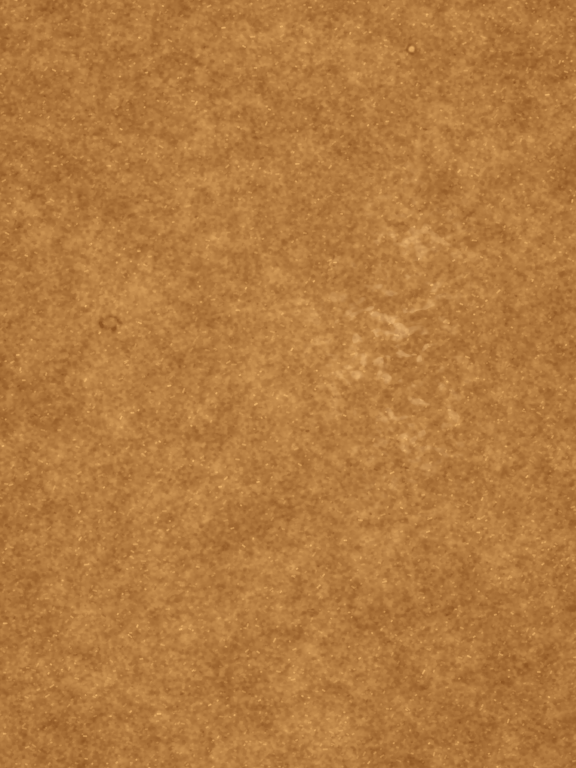
A Shadertoy shader for this texture:

```glsl
// Worn tan suede board: soft mottling, fine grain, bright fibre flecks and pale scuffs.

vec3 hash3(vec2 cell) {
    vec3 q = fract(cell.xyx * vec3(0.1031, 0.1030, 0.0973));
    q += dot(q, q.yxz + 33.33);
    return fract((q.xxy + q.yzz) * q.zyx);
}

// Soft cellular noise: random cell tones fading out around each point, about -0.4 to 0.4
float cellTone(vec2 p) {
    vec2 cell = floor(p);
    float tone = 0.0, total = 0.25;
    for (int y = -1; y <= 1; y++)
    for (int x = -1; x <= 1; x++) {
        vec2 id = cell + vec2(x, y);
        vec3 h = hash3(id);
        vec2 d = id + h.xy - p;
        float w = max(0.0, 1.0 - dot(d, d));
        w *= w * w;
        tone += w * (h.z - 0.5);
        total += w;
    }
    return tone / total;
}

// Scattered short fibres, one at most per cell; share is the fraction of cells filled
float flecks(vec2 p, float cells, float share, float pixel) {
    vec2 g = p * cells, cell = floor(g);
    float light = 0.0;
    for (int y = -1; y <= 1; y++)
    for (int x = -1; x <= 1; x++) {
        vec2 id = cell + vec2(x, y);
        vec3 h = hash3(id + 71.0);
        vec3 k = hash3(id + 213.0);
        float angle = 0.3 + (k.x - 0.5) * 2.0;
        vec2 dir = vec2(cos(angle), sin(angle));
        vec2 d = (g - id - h.xy) / cells;
        float halfLength = mix(0.0002, 0.0024, k.y * k.y * k.y);
        d -= dir * clamp(dot(d, dir), -halfLength, halfLength);
        float body = 1.0 - smoothstep(0.0, 0.0014 + 0.6 * pixel, length(d));
        light = max(light, body * step(h.z, share) * mix(0.2, 1.0, k.z * k.z));
    }
    return light;
}

void mainImage(out vec4 fragColor, in vec2 fragCoord) {
    float pixel = 1.0 / iResolution.y;
    vec2 p = fragCoord * pixel;
    vec2 fromCentre = (fragCoord / iResolution.xy - vec2(0.46, 0.53)) * 2.0;
    float edge = dot(fromCentre, fromCentre);

    // Broad light falloff and layered mottling
    vec2 warp = 0.003 * vec2(sin(p.y * 67.0 + 2.0 * sin(p.x * 41.0)),
                             sin(p.x * 73.0 + 2.0 * sin(p.y * 47.0)));
    vec2 q = p + warp;
    float mottle = cellTone(q * vec2(42.0, 50.0) + 17.0);
    float blotch = cellTone(q * vec2(84.0, 100.0) + 61.0);
    float tone = 0.45 - 0.6 * edge;
    tone += 1.1 * cellTone(q * vec2(8.0, 11.0) + 5.0);
    tone += 1.3 * cellTone(q * vec2(20.0, 26.0) + 131.0);
    tone += 1.6 * mottle + 1.9 * blotch;
    tone += 2.0 * cellTone(p * vec2(150.0, 170.0) + 41.0);
    tone += 2.7 * cellTone(p * vec2(250.0, 270.0) + 97.0);

    // Dark pores and bright fibres, denser toward the borders
    float density = 0.28 + 0.16 * min(edge, 1.5);
    tone -= 1.5 * flecks(p + 3.7, 66.0, 0.4, pixel);
    float shine = flecks(p, 75.0, density, pixel);
    shine = max(shine, 0.6 * flecks(p + 9.1, 120.0, density, pixel));
    tone += 4.0 * shine;

    // Pale rubbed flakes in a loose upright band right of centre
    vec2 bandOffset = (p - vec2(0.52 + 0.02 * sin(p.y * 19.0), 0.55)) / vec2(0.08, 0.18);
    float band = exp(-dot(bandOffset, bandOffset));
    float flakes = 0.5 * mottle + 0.7 * blotch + 0.7 * cellTone(q * vec2(120.0, 160.0) + 29.0);
    float scuff = band * smoothstep(0.06, 0.38, flakes);
    tone += 1.9 * scuff;

    // Small dark ring stain and a pale speck
    vec2 stain = p - vec2(0.143, 0.579);
    float ring = exp(-pow((length(stain * vec2(0.7, 1.0)) - 0.008) / 0.0028, 2.0));
    tone -= 2.8 * ring * clamp(0.7 + 2.0 * cellTone(p * 150.0), 0.0, 1.2);
    float speck = length(p - vec2(0.536, 0.936));
    tone += 4.0 * (1.0 - smoothstep(0.002, 0.004 + pixel, speck));
    tone -= 1.6 * exp(-pow((speck - 0.006) / 0.002, 2.0));

    // Tan ramp, slightly greyer where rubbed
    tone = clamp(tone, -3.0, 4.6);
    vec3 colour = vec3(0.697, 0.477, 0.246) + tone * vec3(0.047, 0.047, 0.036);
    colour += scuff * vec3(0.0, 0.015, 0.04);
    fragColor = vec4(clamp(colour, 0.0, 1.0), 1.0);
}
```
